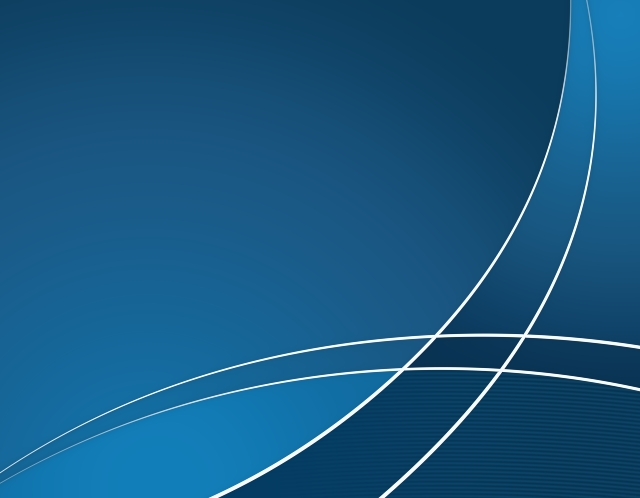
Write a WebGL 1 fragment shader that draws this background.

```glsl
precision highp float;
// Deep blue gradient panels divided by sweeping, tapered white arcs, with fine stripes below.

uniform vec2 u_resolution;

// Coverage of a line of the given half width at signed distance d.
float stroke(float d, float halfWidth, float pixel) {
  return 1.0 - smoothstep(halfWidth - 0.6 * pixel, halfWidth + 0.6 * pixel, abs(d));
}

// Coverage of the side where d is positive.
float side(float d, float pixel) {
  return smoothstep(-0.7 * pixel, 0.7 * pixel, d);
}

// Steep arcs: x at depth t below the top edge.
float innerSweep(float t) {
  return 1.149 - t * t * (0.42 + 0.26 * t + 0.04 * pow(t, 12.0));
}

float outerSweep(float t) {
  float s = t - 0.19;
  return 1.2 - s * s * (0.545 + 0.14 * s);
}

// Flat arcs: height at x.
float upperArch(float x) {
  float s = x - 0.973;
  return 0.327 - s * s * (0.24 + 0.055 * s * s);
}

float lowerArch(float x) {
  float s = x - 0.889;
  return 0.26 - s * s * (0.26 + 0.04 * s * s);
}

// Signed distances, from the offset divided by the gradient length.
float sweepDistance(float offset, float slope) {
  return offset * inversesqrt(1.0 + slope * slope);
}

// Glow from the lower left, falling to navy.
vec3 leftGlow(float r) {
  vec3 c = mix(vec3(0.07, 0.49, 0.72), vec3(0.085, 0.40, 0.595), smoothstep(-0.1, 0.42, r));
  c = mix(c, vec3(0.105, 0.345, 0.52), smoothstep(0.30, 0.72, r));
  return mix(c, vec3(0.045, 0.235, 0.36), smoothstep(0.62, 1.17, r));
}

// Glow from the upper right corner.
vec3 rightGlow(float r) {
  vec3 c = mix(vec3(0.09, 0.50, 0.73), vec3(0.095, 0.33, 0.49), smoothstep(-0.05, 0.56, r));
  return mix(c, vec3(0.04, 0.22, 0.36), smoothstep(0.43, 0.78, r));
}

void main() {
  vec2 p = gl_FragCoord.xy / u_resolution * vec2(1.2886, 1.0);
  float pixel = 1.0 / u_resolution.y;
  float t = 1.0 - p.y;
  float e = 0.002;

  float inner = sweepDistance(p.x - innerSweep(t), (innerSweep(t + e) - innerSweep(t - e)) / (2.0 * e));
  float outer = sweepDistance(p.x - outerSweep(t), (outerSweep(t + e) - outerSweep(t - e)) / (2.0 * e));
  float upper = sweepDistance(p.y - upperArch(p.x), (upperArch(p.x + e) - upperArch(p.x - e)) / (2.0 * e));
  float lower = sweepDistance(p.y - lowerArch(p.x), (lowerArch(p.x + e) - lowerArch(p.x - e)) / (2.0 * e));

  // Left panels, brighter beneath the lower arch.
  vec3 left = leftGlow(length(p - vec2(0.30, 0.0)));
  vec3 pool = mix(vec3(0.07, 0.495, 0.725), vec3(0.065, 0.42, 0.63), smoothstep(0.05, 0.52, length(p - vec2(0.32, 0.02))));
  left = mix(left, left * 0.97, side(-upper, pixel));
  left = mix(left, pool, side(-lower, pixel));

  // Right panels, with a striped navy floor.
  vec3 right = rightGlow(length(p - vec2(1.25, 0.97)));
  right = mix(right, right * 0.91, side(-upper, pixel));
  float wave = 0.5 + 0.5 * sin(6.2832 * 122.0 * (p.y - 0.45 * lowerArch(p.x)));
  float stripes = wave * smoothstep(0.45, 1.0, p.x);
  vec3 navy = mix(vec3(0.015, 0.235, 0.39), vec3(0.03, 0.20, 0.32), smoothstep(0.5, 1.2, p.x));
  vec3 striped = mix(navy, vec3(0.045, 0.29, 0.43), 0.75 * stripes);
  right = mix(right, striped, side(-lower, pixel));

  vec3 color = mix(left, right, side(inner, pixel));

  // Soft dark edges beside the arcs.
  float nearest = min(min(abs(inner), abs(outer)), min(abs(upper), abs(lower)));
  color *= 1.0 - 0.09 * exp(-nearest * 190.0);

  // White arcs, growing in width and strength along their length.
  float sweepWidth = mix(0.0013, 0.0040, smoothstep(0.0, 1.0, t));
  float archWidth = mix(0.0010, 0.0034, smoothstep(0.0, 1.2, p.x));
  float sweepFade = mix(0.42, 1.0, smoothstep(0.0, 0.32, t));
  float sweeps = max(stroke(inner, sweepWidth, pixel), stroke(outer, sweepWidth, pixel)) * sweepFade;
  float arches = max(stroke(upper, archWidth, pixel) * mix(0.8, 1.0, smoothstep(0.0, 0.3, p.x)),
                     stroke(lower, archWidth * 0.92, pixel) * mix(0.4, 1.0, smoothstep(0.0, 0.6, p.x)));
  color = mix(color, vec3(0.97, 0.985, 0.99), max(sweeps, arches));

  gl_FragColor = vec4(color, 1.0);
}
```
